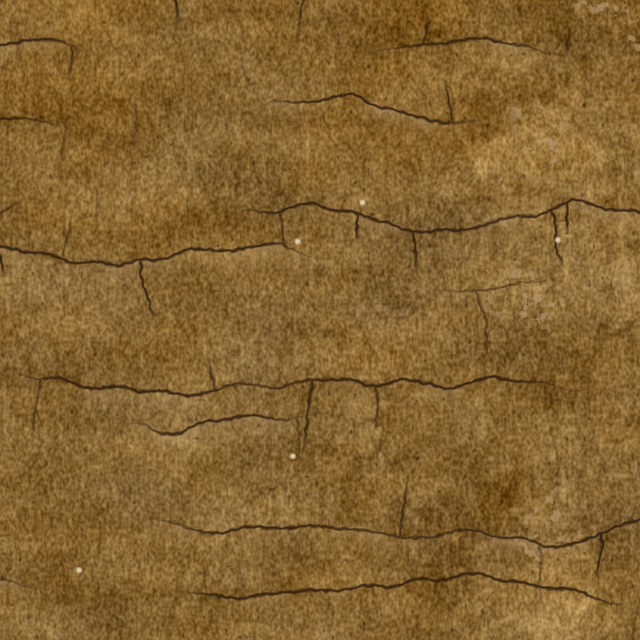
Reproduce this texture procedurally as a WebGL 2 fragment shader.

```glsl
#version 300 es
precision highp float;

uniform vec2 u_resolution;
out vec4 fragColor;

#define ROWS 8.0
#define COLUMNS 8.0
#define CRACK_WIDTH 0.0046
#define HALO_DEPTH 0.016
#define GRAIN 0.98
#define MOTTLE 0.54
#define PATCH_SCALE 5.0
#define OCHRE vec3(0.530, 0.398, 0.193)
#define TONE_STEP vec3(0.185, 0.178, 0.150)
#define PALE vec3(0.700, 0.580, 0.420)
#define CRACK_COLOR vec3(0.190, 0.115, 0.045)

// Two random values in 0..1 for an integer cell
vec2 hash2(vec2 cell) {
    uvec2 v = uvec2(ivec2(cell)) * 1664525u + 1013904223u;
    v.x += v.y * 1664525u;
    v.y += v.x * 1664525u;
    v ^= v >> 16u;
    v.x += v.y * 1664525u;
    v.y += v.x * 1664525u;
    v ^= v >> 16u;
    return vec2(v & 65535u) / 65535.0;
}

float corner(vec2 cell, vec2 offset) {
    float angle = 6.2832 * hash2(cell).x;
    return dot(vec2(cos(angle), sin(angle)), offset);
}

float gradientNoise(vec2 p) {
    vec2 i = floor(p), f = p - i;
    vec2 s = f * f * f * (f * (f * 6.0 - 15.0) + 10.0);
    vec2 e = vec2(1.0, 0.0);
    float low = mix(corner(i, f), corner(i + e, f - e), s.x);
    float high = mix(corner(i + e.yx, f - e.yx), corner(i + 1.0, f - 1.0), s.x);
    return mix(low, high, s.y);
}

float fbm(vec2 p) {
    float sum = 0.0, amplitude = 1.0;
    for (int i = 0; i < 4; i++) {
        sum += amplitude * gradientNoise(p);
        p = p * 2.03 + 17.7;
        amplitude *= 0.55;
    }
    return sum;
}

// Height of the wandering horizontal crack of a row
float crackHeight(float row, float x) {
    float base = (row + 0.5 + 0.5 * (hash2(vec2(row, 91.0)).x - 0.5)) / ROWS;
    return base + 0.080 * gradientNoise(vec2(x * 3.6, row * 7.31 + 0.4))
                + 0.020 * gradientNoise(vec2(x * 15.0, row * 5.17 + 0.3));
}

float crackPresence(float row, float x) {
    return smoothstep(-0.14, 0.08, gradientNoise(vec2(x * 2.3 + 3.0, row * 3.71 + 0.35)));
}

float line(float dist, float width) {
    return 1.0 - smoothstep(0.0, max(width, 1.5 / u_resolution.y), abs(dist));
}

// x: crack darkness, y: pale worn edge under the cracks
vec2 cracks(vec2 uv) {
    vec2 result = vec2(0.0);
    float ragged = 0.0035 * gradientNoise(uv * 90.0);
    float wear = smoothstep(-0.2, 0.3, gradientNoise(uv * 8.0 + 4.0));
    for (float k = -2.0; k <= 2.0; k++) {
        float row = floor(uv.y * ROWS) + k;
        float drop = crackHeight(row, uv.x) - uv.y;
        float presence = crackPresence(row, uv.x);
        float width = CRACK_WIDTH * (0.5 + 0.5 * presence);
        result.x = max(result.x, presence * line(drop + ragged, width));
        float halo = smoothstep(-0.006, 0.003, drop) * exp(-max(drop, 0.0) / HALO_DEPTH);
        result.y = max(result.y, halo * presence * wear);

        // Short branches leaving the row
        for (float j = -1.0; j <= 1.0; j++) {
            vec2 id = vec2(floor(uv.x * COLUMNS) + j, row);
            vec2 place = hash2(id + 40.0), form = hash2(id + 170.0);
            float startX = (id.x + place.x) / COLUMNS;
            float side = form.x < 0.3 ? -1.0 : 1.0;
            float along = side * (crackHeight(row, startX) - uv.y);
            float reach = mix(0.04, 0.14, form.y);
            float bend = 0.014 * gradientNoise(vec2(uv.y * 15.0, id.x * 2.37 + row * 4.13));
            float across = uv.x - startX - 0.4 * (fract(form.x * 7.0) - 0.5) * along - bend;
            float span = smoothstep(-0.004, 0.002, along) * (1.0 - smoothstep(0.55 * reach, reach, along));
            float strength = smoothstep(0.2, 0.7, place.y) * (0.35 + 0.65 * crackPresence(row, startX));
            result.x = max(result.x, span * strength * line(across + ragged, CRACK_WIDTH * 0.9));
        }
    }
    return result;
}

// Rounded stains with lacy edges: x: tone, y: rim
vec2 stains(vec2 uv) {
    vec2 p = uv * PATCH_SCALE + 0.4 * vec2(fbm(uv * 12.0), fbm(uv * 12.0 + 31.0));
    vec2 result = vec2(0.0);
    for (int n = 0; n < 9; n++) {
        vec2 cell = floor(p) + vec2(n % 3, n / 3) - 1.0;
        vec2 shape = hash2(cell + 300.0);
        float dist = length(p - cell - hash2(cell + 500.0)) / mix(0.35, 0.8, shape.x);
        float body = 1.0 - smoothstep(0.84, 1.0, dist);
        result.x += body * (shape.y - 0.6);
        result.y = max(result.y, body * smoothstep(0.55, 0.9, dist) * shape.y);
    }
    return result;
}

void main() {
    vec2 uv = gl_FragCoord.xy / u_resolution.y;

    // Broad mottling, level streaks and upright fibres
    float mottle = fbm(uv * vec2(5.0, 8.0)) + 0.6 * gradientNoise(uv * vec2(4.0, 24.0) + 8.0);
    float grain = 0.45 * gradientNoise(uv * vec2(55.0, 28.0))
                + 0.65 * gradientNoise(uv * vec2(120.0, 72.0) + 5.0)
                + 0.85 * gradientNoise(uv * vec2(205.0, 150.0) + 9.0);
    float tone = MOTTLE * mottle + GRAIN * grain - 0.03;

    // Stained area towards the right
    float region = smoothstep(0.45, 0.72, uv.x + 0.3 * gradientNoise(uv * 3.0 + 2.0));
    vec2 stain = stains(uv) * region;
    tone += 0.55 * stain.x + 0.3 * stain.y + 0.3 * region * gradientNoise(uv * 30.0 + 6.0);
    vec3 color = OCHRE + TONE_STEP * tone;

    // Rusty warmth, stronger near the top
    float warmth = fbm(uv * vec2(4.0, 7.0) + 50.0) + 0.6 * smoothstep(0.6, 1.0, uv.y) - 0.15;
    color += warmth * vec3(0.012, -0.008, -0.040);

    // Dark pores and pale flakes
    float pores = smoothstep(0.3, 0.6, gradientNoise(uv * vec2(145.0, 100.0) + 70.0));
    color *= 1.0 - 0.30 * pores;
    float cluster = smoothstep(0.2, 0.42, gradientNoise(uv * 6.5 + 12.0)) * (0.3 + 0.7 * region);
    float flakes = smoothstep(0.12, 0.42, fbm(uv * 48.0)) * cluster;
    color = mix(color, PALE, 0.75 * flakes);

    vec2 crack = cracks(uv);
    color = mix(color, PALE, 0.6 * crack.y);
    color = mix(color, CRACK_COLOR, 0.9 * crack.x);

    // Rare chalky chips
    vec2 cell = floor(uv * 12.0);
    vec2 chip = hash2(cell + 800.0);
    float chipDistance = length(fract(uv * 12.0) - mix(vec2(0.2), vec2(0.8), chip));
    float chipMask = step(0.97, hash2(cell + 950.0).x) * (1.0 - smoothstep(0.02, 0.08, chipDistance));
    color = mix(color, vec3(0.86, 0.80, 0.68), chipMask);

    fragColor = vec4(clamp(color, 0.0, 1.0), 1.0);
}
```
